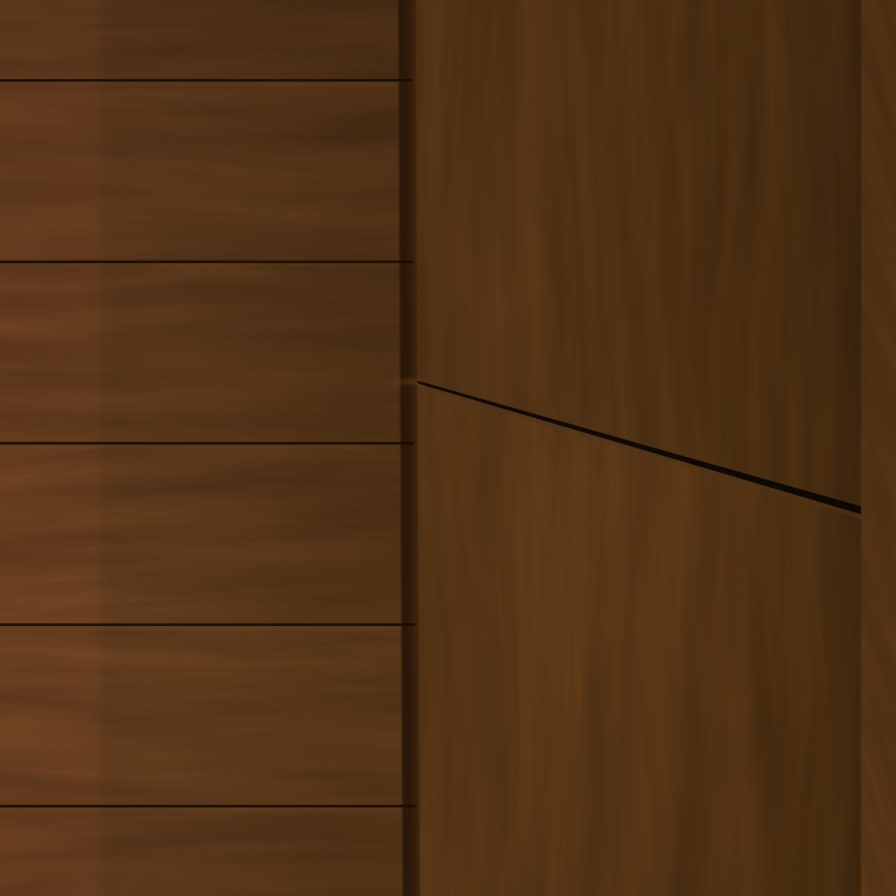
This texture is drawn by a Shadertoy shader. Its source:

```glsl
// Dim wooden wall: horizontal planks, a dark upright groove and a panel with a slanted cut.
#define PLANK_HEIGHT 0.2025
#define SEAM_OFFSET 0.1003
#define SEAM_HALF 0.0012
#define GROOVE_LEFT 0.447
#define GROOVE_RIGHT 0.466
#define STRIP_EDGE 0.961
#define CUT_START vec2(0.468, 0.573)
#define CUT_SLOPE -0.289
#define GRAIN_DEPTH 0.30
#define LIT_EDGE 0.112
#define DARK_GAP vec3(0.085, 0.045, 0.015)

vec2 hashGradient(vec2 cell) {
    vec3 q = fract(vec3(cell.xyx) * vec3(0.1031, 0.1030, 0.0973));
    q += dot(q, q.yzx + 33.33);
    float angle = 6.2832 * fract((q.x + q.y) * q.z);
    return vec2(cos(angle), sin(angle));
}

float gradientNoise(vec2 p) {
    vec2 i = floor(p), f = fract(p);
    vec2 u = f * f * f * (f * (f * 6.0 - 15.0) + 10.0);
    float a = dot(hashGradient(i), f);
    float b = dot(hashGradient(i + vec2(1, 0)), f - vec2(1, 0));
    float c = dot(hashGradient(i + vec2(0, 1)), f - vec2(0, 1));
    float d = dot(hashGradient(i + vec2(1, 1)), f - vec2(1, 1));
    return mix(mix(a, b, u.x), mix(c, d, u.x), u.y);
}

// Wood fibres run along p.x; seed selects a separate board.
float woodGrain(vec2 p, float seed) {
    p += seed * vec2(7.31, 3.17);
    p.y += 0.022 * gradientNoise(p * vec2(3.0, 6.0));
    float grain = 0.0, weight = 0.42;
    vec2 frequency = vec2(2.2, 22.0);
    for (int octave = 0; octave < 4; octave++) {
        grain += weight * gradientNoise(p * frequency + float(octave) * 17.0);
        frequency *= vec2(1.8, 2.0);
        weight *= 0.68;
    }
    // Curved growth rings, partly faded along the board
    float rings = sin(150.0 * p.y + 9.0 * gradientNoise(p * vec2(2.5, 7.0)));
    float fade = smoothstep(-0.1, 0.5, gradientNoise(p * vec2(3.0, 9.0) + 4.0));
    return grain + 0.13 * rings * fade;
}

float band(float x, float lo, float hi, float blur) {
    return smoothstep(lo - blur, lo + blur, x) * (1.0 - smoothstep(hi - blur, hi + blur, x));
}

vec3 planks(vec2 uv, float px) {
    float row = (uv.y - SEAM_OFFSET) / PLANK_HEIGHT;
    float board = floor(row);
    float seamY = (row - floor(row + 0.5)) * PLANK_HEIGHT;

    // Warm light at the far left, fading toward the groove
    vec3 color = mix(vec3(0.345, 0.212, 0.103), vec3(0.305, 0.188, 0.083),
                     smoothstep(0.15, 0.45, uv.x));
    float lit = 1.0 - smoothstep(LIT_EDGE - 0.012, LIT_EDGE + 0.012, uv.x);
    color = mix(color, vec3(0.388, 0.229, 0.117), 0.85 * lit);
    color *= mix(1.04, 0.93, smoothstep(0.3, 1.0, uv.y));
    color *= 1.0 + 0.03 * sin(board * 2.4 + 1.0);
    color *= 1.0 + GRAIN_DEPTH * woodGrain(uv, board + 5.0);

    // Soft bevel light below each seam
    color *= 1.0 + 0.07 * band(seamY, -0.006, -0.002, 0.002);
    return color;
}

vec3 uprightPanel(vec2 uv, float px) {
    float cutY = CUT_START.y + CUT_SLOPE * (uv.x - CUT_START.x);
    float along = clamp((uv.x - CUT_START.x) / (STRIP_EDGE - CUT_START.x), 0.0, 1.0);
    float d = (uv.y - cutY) / sqrt(1.0 + CUT_SLOPE * CUT_SLOPE);
    float upper = step(0.0, d);

    vec3 color = mix(vec3(0.328, 0.203, 0.083), vec3(0.288, 0.177, 0.066),
                     smoothstep(0.62, 0.93, uv.x));
    color *= mix(1.0, 0.95, upper);
    color *= 1.0 - 0.17 * smoothstep(0.915, 0.958, uv.x);
    color *= 1.0 + 0.06 * exp(-dot(uv - vec2(0.72, 0.36), uv - vec2(0.72, 0.36)) * 18.0);
    color *= 1.0 + GRAIN_DEPTH * woodGrain(uv.yx, 21.0 + 4.0 * upper);

    // Slanted cut, widening to the right, with a pale lower lip
    float halfWidth = mix(0.0014, 0.0042, along);
    float lip = band(d, -halfWidth - 0.005, -halfWidth, 0.0015);
    color = mix(color, vec3(0.30, 0.205, 0.115), 0.5 * lip);
    float cut = 1.0 - smoothstep(halfWidth - px, halfWidth + px, abs(d));
    return mix(color, vec3(0.045, 0.020, 0.006), 0.94 * cut);
}

vec3 sideStrip(vec2 uv) {
    vec2 slanted = vec2(uv.y - 1.2 * uv.x, uv.x + 0.35 * uv.y);
    vec3 color = vec3(0.318, 0.194, 0.078) * mix(1.03, 0.95, uv.y);
    return color * (1.0 + GRAIN_DEPTH * woodGrain(slanted, 33.0));
}

void mainImage(out vec4 fragColor, in vec2 fragCoord) {
    vec2 uv = fragCoord / iResolution.xy;
    float px = 1.0 / min(iResolution.x, iResolution.y);
    float lean = 0.005 * (0.5 - uv.y);

    // Join the three wooden surfaces
    vec3 color = planks(uv, px);
    float panelMask = smoothstep(-px, px, uv.x - GROOVE_RIGHT - lean);
    color = mix(color, uprightPanel(uv, px), panelMask);
    color = mix(color, sideStrip(uv), smoothstep(-px, px, uv.x - STRIP_EDGE));

    // Upright groove, deepest near its left side
    float groove = band(uv.x - lean, GROOVE_LEFT, GROOVE_RIGHT, 0.0022);
    vec3 grooveColor = mix(vec3(0.155, 0.085, 0.028), vec3(0.225, 0.130, 0.048),
                           smoothstep(GROOVE_LEFT + 0.006, GROOVE_RIGHT, uv.x - lean));
    color = mix(color, grooveColor, 0.93 * groove);
    vec2 glint = (uv - vec2(0.456, 0.574)) / vec2(0.012, 0.004);
    color += vec3(0.10, 0.065, 0.025) * exp(-dot(glint, glint));

    // Plank seams cross most of the groove
    float nearest = floor((uv.y - SEAM_OFFSET) / PLANK_HEIGHT + 0.5);
    float seamDistance = abs(uv.y - SEAM_OFFSET - nearest * PLANK_HEIGHT);
    float seam = 1.0 - smoothstep(SEAM_HALF - px * 0.5, SEAM_HALF + px, seamDistance);
    seam *= 1.0 - smoothstep(0.460, 0.464, uv.x - lean);
    color = mix(color, DARK_GAP, 0.9 * seam);

    fragColor = vec4(clamp(color, 0.0, 1.0), 1.0);
}
```
